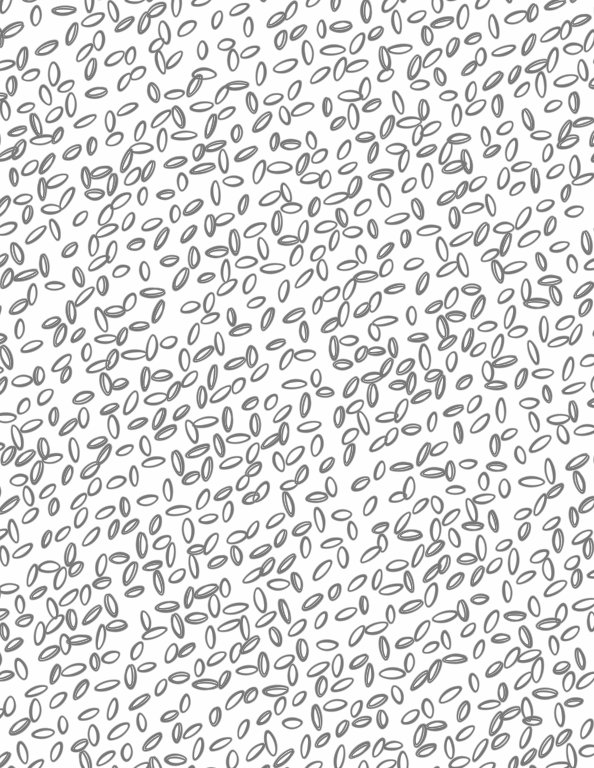
Write a Shadertoy shader that draws this pattern.

```glsl
// Lengths are fractions of the canvas height
const float SPACING = 0.0297;
const float LATTICE_TILT = 0.40;
const float JITTER = 0.42;
const float DRIFT = 0.70;
const float DRIFT_SCALE = 0.30;
const vec2 GRAIN_RADII = vec2(0.0132, 0.0056);
const float STROKE = 0.00165;
const float SOFTNESS = 0.0013;
const float DOUBLE_LOOP_SHARE = 0.45;
const vec2 FLAT_ANGLES = vec2(0.0, 0.85);
const vec2 STEEP_ANGLES = vec2(0.95, 1.95);
const vec3 PAPER = vec3(0.995);
const vec3 INK = vec3(0.465);

vec3 hash3(vec2 p) {
    vec3 h = fract(p.xyx * vec3(0.1031, 0.1030, 0.0973));
    h += dot(h, h.yxz + 33.33);
    return fract((h.xxy + h.yzz) * h.zyx);
}

vec2 smoothNoise(vec2 p) {
    vec2 i = floor(p), f = fract(p);
    f = f * f * (3.0 - 2.0 * f);
    vec2 low = mix(hash3(i).xy, hash3(i + vec2(1, 0)).xy, f.x);
    vec2 high = mix(hash3(i + vec2(0, 1)).xy, hash3(i + vec2(1, 1)).xy, f.x);
    return mix(low, high, f.y);
}

// Coordinates of p in a frame turned by the given angle
vec2 toFrame(vec2 p, float angle) {
    float c = cos(angle), s = sin(angle);
    return mat2(c, -s, s, c) * p;
}

float ellipseDistance(vec2 p, vec2 radii) {
    float k = length(p / radii);
    return k * (k - 1.0) / max(length(p / (radii * radii)), 1e-6);
}

// Hand-drawn seed outline, sometimes with a second inner loop
float grainDistance(vec2 p, vec3 size, vec3 style) {
    vec2 radii = GRAIN_RADII * mix(vec2(0.80, 0.82), vec2(1.22, 1.18), size.xy);
    float along = p.x / radii.x;
    p.y += (style.x - 0.5) * 0.35 * radii.y * along * along;
    p.y *= 1.0 + 0.16 * along * along + 0.14 * (size.z - 0.5) * along;

    float turn = atan(p.y / radii.y, along);
    float width = STROKE * (1.0 + 0.28 * sin(turn + 6.283 * style.y));
    float d = abs(ellipseDistance(p, radii)) - width;

    if (style.z < DOUBLE_LOOP_SHARE) {
        float side = style.x < 0.5 ? -1.0 : 1.0;
        vec2 inner = p - vec2(0.08 * radii.x, side * 0.28 * radii.y);
        inner = toFrame(inner, 0.10 * side);
        d = min(d, abs(ellipseDistance(inner, radii * vec2(0.88, 0.68))) - 0.75 * STROKE);
    }
    return d;
}

void mainImage(out vec4 fragColor, in vec2 fragCoord) {
    vec2 p = fragCoord / iResolution.y;
    vec2 lattice = toFrame(p, LATTICE_TILT) / SPACING;
    vec2 home = floor(lattice);
    float nearest = 1.0;

    // Neighbouring grains alternate between flat and steep
    for (int y = -1; y <= 1; y++)
    for (int x = -1; x <= 1; x++) {
        vec2 cell = home + vec2(x, y);
        vec3 place = hash3(cell + 17.0);
        vec2 centre = cell + 0.5 + JITTER * (place.xy - 0.5)
                    + DRIFT * (smoothNoise(cell * DRIFT_SCALE) - 0.5);
        vec2 range = mod(cell.x + cell.y, 2.0) < 0.5 ? FLAT_ANGLES : STEEP_ANGLES;
        float angle = mix(range.x, range.y, place.z);
        vec2 local = toFrame(lattice - centre, angle - LATTICE_TILT) * SPACING;
        nearest = min(nearest, grainDistance(local, hash3(cell + 71.0), hash3(cell + 139.0)));
    }

    float blur = max(SOFTNESS, 0.6 / iResolution.y);
    float ink = 1.0 - smoothstep(-blur, blur, nearest);
    fragColor = vec4(mix(PAPER, INK, ink), 1.0);
}
```
